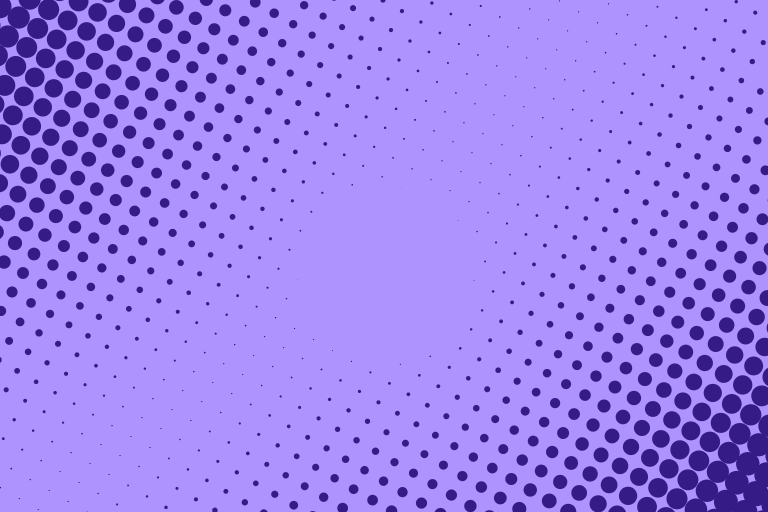
Reproduce this background procedurally as a Shadertoy shader.

```glsl
// Halftone dots on lilac, swelling toward two opposite corners around a clear centre.

#define PAPER vec3(0.682, 0.576, 0.996)
#define INK vec3(0.205, 0.105, 0.525)
#define PITCH 0.02853               // dot spacing, in canvas widths
#define TILT radians(30.0)          // rotation of the dot grid
#define GRID_SHIFT vec2(-0.12, -0.09)
#define CLEAR_CENTRE vec2(0.001, -0.025)
#define CLEAR_RADIUS 0.108
#define SPECK 0.0007                // radius of the smallest dots
#define QUIET_A radians(55.0)       // directions along which dots stay small
#define QUIET_B radians(-147.0)
#define HEAVY radians(-35.0)        // direction of the largest dots

// Unsigned difference of two angles, 0 to pi
float angleBetween(float a, float b) {
    return acos(clamp(cos(a - b), -1.0, 1.0));
}

// Dot radius at a position measured from the canvas centre
float dotRadius(vec2 p) {
    vec2 q = p - CLEAR_CENTRE;
    float dist = length(q);
    float angle = atan(q.y, q.x + 1e-6);
    float spread = smoothstep(0.0, radians(90.0), angleBetween(angle, QUIET_A))
                 * smoothstep(0.0, radians(55.0), angleBetween(angle, QUIET_B));
    float gain = 0.032 + 0.003 * cos(angle - HEAVY);
    return gain * max(dist - CLEAR_RADIUS, 0.0) * spread
         + SPECK * smoothstep(CLEAR_RADIUS, CLEAR_RADIUS + 0.02, dist);
}

void mainImage(out vec4 fragColor, in vec2 fragCoord) {
    float pixel = 1.0 / iResolution.x;
    vec2 p = (fragCoord - 0.5 * iResolution.xy) * pixel;

    // Tilted grid coordinates; the transpose leads back to the canvas
    float c = cos(TILT), s = sin(TILT);
    mat2 toGrid = mat2(c, s, -s, c);
    vec2 cell = round(toGrid * p / PITCH + GRID_SHIFT);

    // Union of nearby dots, so that large ones can merge
    float ink = 0.0;
    for (int j = -1; j <= 1; j++) {
        for (int i = -1; i <= 1; i++) {
            vec2 id = cell + vec2(i, j);
            vec2 centre = transpose(toGrid) * (id - GRID_SHIFT) * PITCH;
            float radius = dotRadius(centre);
            float cover = clamp(0.5 + (radius - length(p - centre)) / pixel, 0.0, 1.0);
            // Fade dots narrower than a pixel
            ink = max(ink, cover * min(1.0, 2.0 * radius / pixel));
        }
    }

    fragColor = vec4(mix(PAPER, INK, ink), 1.0);
}
```
